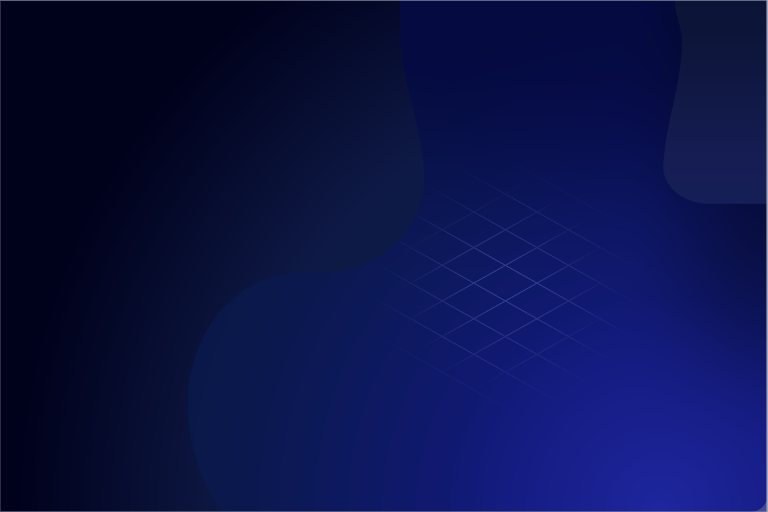
Reproduce this background procedurally as a Shadertoy shader.

```glsl
// Deep blue backdrop with a corner glow, soft wavy panels and a faint diamond lattice.

// Colours
const vec3 NIGHT      = vec3(0.000, 0.003, 0.105);
const vec3 DARK_PANEL = vec3(0.055, 0.100, 0.275);
const vec3 TEAL_NAVY  = vec3(0.038, 0.095, 0.285);
const vec3 TOP_NAVY   = vec3(0.018, 0.040, 0.255);
const vec3 ROYAL      = vec3(0.070, 0.100, 0.480);
const vec3 GLOW       = vec3(0.118, 0.148, 0.620);
const vec3 TAB_TOP    = vec3(0.045, 0.080, 0.215);
const vec3 TAB_BOTTOM = vec3(0.088, 0.118, 0.340);
const vec3 LINE_TINT  = vec3(0.450, 0.530, 0.850);
const vec3 FRAME      = vec3(0.530, 0.540, 0.620);

// Layout, in units of the canvas height
const float ASPECT       = 1.5;
const vec2  GLOW_CENTER  = vec2(1.290, 0.010);
const float GLOW_REACH   = 1.265;
const vec2  UPPER_CENTER = vec2(0.629, 0.652);
const vec2  UPPER_RADIUS = vec2(0.199, 0.185);
const vec2  LOWER_CENTER = vec2(0.586, 0.213);
const vec2  GRID_CENTER  = vec2(0.986, 0.440);
const float GRID_SLOPE   = 0.563;
const float GRID_STEP    = 0.0695;
const float LINE_WIDTH   = 0.0014;

float hash(float n) { return fract(sin(n * 127.1) * 43758.5453); }

float cover(float d, float px) { return 1.0 - smoothstep(-0.7 * px, 0.7 * px, d); }

float ellipse(vec2 d, vec2 r) { return (length(d / r) - 1.0) * min(r.x, r.y); }

// Dark wave: a bulge on the upper right, scooped out by a bowl below
float darkWave(vec2 p) {
    vec2 u = p - UPPER_CENTER;
    float side = UPPER_RADIUS.x - 0.047 * smoothstep(0.0, 0.29, u.y);
    float bulge = u.y > 0.0 ? u.x - side
                            : ellipse(vec2(max(u.x, 0.0), u.y), UPPER_RADIUS);
    vec2 l = p - LOWER_CENTER;
    vec2 bowlRadius = vec2(0.219, l.y > 0.0 ? 0.254 : 0.293);
    float bowl = ellipse(vec2(min(l.x, 0.0), l.y), bowlRadius);
    return min(bulge, max(-bowl, p.x - 0.6));
}

// Tab in the upper right: wavy left side, rounded lower corner
float cornerTab(vec2 p) {
    float left = 1.332 - 0.037 * smoothstep(0.92, 0.66, p.y)
                       - 0.014 * smoothstep(0.92, 1.0, p.y);
    vec2 corner = vec2(left + 0.090, 0.675);
    vec2 d = min(p - corner, 0.0);
    float rounded = ellipse(d, vec2(0.090, 0.073));
    return p.y > corner.y ? left - p.x : rounded;
}

// One family of parallel lines; each line has its own strength
float gridLines(float coord, float px, float seed) {
    float cell = coord / GRID_STEP;
    float id = floor(cell + 0.5);
    float d = abs(cell - id) * GRID_STEP / sqrt(1.0 + GRID_SLOPE * GRID_SLOPE);
    float width = max(LINE_WIDTH, px);
    return (1.0 - smoothstep(0.2 * width, width, d)) * (0.65 + 0.35 * hash(id + seed));
}

void mainImage(out vec4 fragColor, in vec2 fragCoord) {
    vec2 uv = fragCoord / iResolution.xy;
    vec2 p = uv * vec2(ASPECT, 1.0);
    float px = 1.0 / iResolution.y;
    float reach = length(p - GLOW_CENTER);

    // Blue field brightening toward the glow
    vec3 far = mix(TEAL_NAVY, TOP_NAVY, smoothstep(0.45, 0.95, p.y + 0.3 * (p.x - 0.8)));
    vec3 col = mix(ROYAL, far, smoothstep(0.20, 0.98, reach));
    col = mix(col, GLOW, pow(max(1.0 - reach / 0.42, 0.0), 1.2));
    float rightShade = smoothstep(1.20, 1.50, p.x) * smoothstep(0.10, 0.55, p.y);
    col *= 1.0 - 0.32 * rightShade;

    // Diamond lattice fading from its centre
    vec2 g = p - GRID_CENTER;
    float down = gridLines(1.0 - p.y - GRID_SLOPE * p.x + 0.107, px, 3.0);
    float up = gridLines(1.0 - p.y + GRID_SLOPE * p.x - 0.935, px, 11.0);
    float fadeDown = 1.0 - smoothstep(0.05, 1.0, length(g / vec2(0.29, 0.27)));
    float fadeUp = 1.0 - smoothstep(0.05, 1.0, length(g / vec2(0.23, 0.22)));
    col = mix(col, LINE_TINT, 0.38 * max(down * fadeDown, up * fadeUp));

    // Dark wave over the left side
    float lit = clamp((GLOW_REACH - reach) / 0.445, 0.0, 1.0);
    vec3 dark = mix(NIGHT, DARK_PANEL, lit);
    col = mix(col, dark, cover(darkWave(p), px));

    // Upper right tab
    vec3 tab = mix(TAB_BOTTOM, TAB_TOP, smoothstep(0.60, 1.0, p.y));
    col = mix(col, tab, cover(cornerTab(p), px));

    // Rounded lower right corner and hairline frame
    vec2 c = max(vec2(p.x - ASPECT + 0.035, 0.035 - p.y), 0.0);
    col = mix(col, FRAME, 0.4 * (1.0 - cover(length(c) - 0.035, px)));
    float edge = min(min(p.x + 0.001, p.y + 0.0005), 1.0 - p.y);
    col = mix(col, FRAME, 0.8 * cover(edge - 0.0018, px));
    col = mix(col, FRAME * 1.2, cover(ASPECT - p.x - 0.003, px));

    fragColor = vec4(col, 1.0);
}
```
